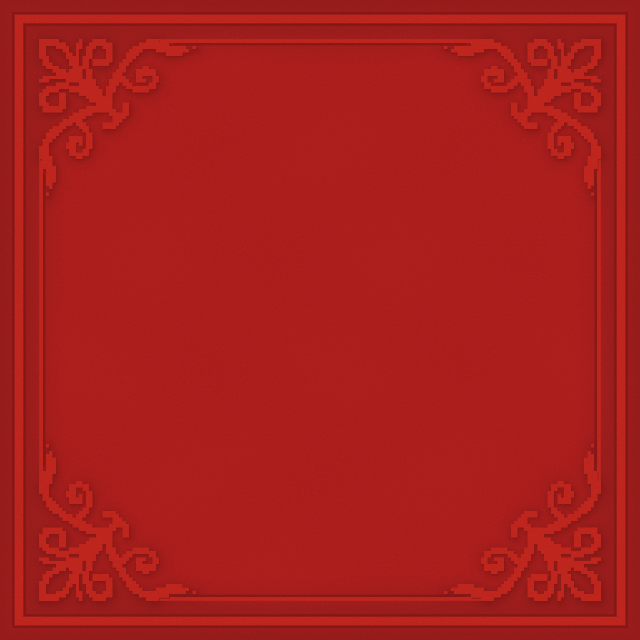
Write a WebGL 2 fragment shader that draws this background.

```glsl
#version 300 es
precision highp float;

uniform vec2 u_resolution;
out vec4 outColor;

#define UNITS 768.0
#define STITCH 4.0
#define INSET 47.0
#define GRAIN 0.045
#define SHADOW_REACH 6.0
#define FIELD vec3(0.672, 0.117, 0.112)
#define MARGIN vec3(0.622, 0.116, 0.110)
#define RAISED vec3(0.745, 0.148, 0.115)
#define GROOVE vec3(0.520, 0.090, 0.085)

vec2 hash2(vec2 p) {
    p = vec2(dot(p, vec2(127.1, 311.7)), dot(p, vec2(269.5, 183.3)));
    return fract(sin(p) * 43758.5);
}

// Distance to the nearest scattered point
float cellular(vec2 p) {
    vec2 cell = floor(p), f = fract(p);
    float nearest = 2.0;
    for (int j = -1; j <= 1; j++)
        for (int i = -1; i <= 1; i++) {
            vec2 o = vec2(i, j);
            nearest = min(nearest, length(o + hash2(cell + o) - f));
        }
    return nearest;
}

float segment(vec2 p, vec2 a, vec2 b) {
    vec2 d = b - a;
    return length(p - a - d * clamp(dot(p - a, d) / dot(d, d), 0.0, 1.0));
}

// Quadratic curve drawn as a few chords
float curve(vec2 p, vec2 a, vec2 b, vec2 c) {
    float dist = 1e4;
    vec2 last = a;
    for (int i = 1; i <= 6; i++) {
        float t = float(i) / 6.0;
        vec2 next = mix(mix(a, b, t), mix(b, c, t), t);
        dist = min(dist, segment(p, last, next));
        last = next;
    }
    return dist;
}

// Fold four sides and both diagonals: x runs along the side, y inward
vec2 foldCorner(vec2 p) {
    p = min(p, UNITS - p);
    return p.x > p.y ? p : p.yx;
}

float ornament(vec2 q) {
    if (q.x > 255.0 || q.y > 165.0) return 100.0;
    // Corner leaf, side sprout and diagonal stem
    float d = curve(q, vec2(50, 50), vec2(84, 45), vec2(92, 92)) - 4.2;
    d = min(d, curve(q, vec2(97, 51), vec2(88, 68), vec2(97, 90)) - 3.0);
    d = min(d, segment(q, vec2(88, 88), vec2(142, 142)) - 4.8);
    // Inner curl
    d = min(d, curve(q, vec2(124, 118), vec2(101, 96), vec2(105, 68)) - 4.0);
    d = min(d, curve(q, vec2(105, 68), vec2(106, 50), vec2(121, 51)) - 4.2);
    d = min(d, curve(q, vec2(121, 51), vec2(136, 54), vec2(131, 70)) - 4.5);
    d = min(d, curve(q, vec2(131, 70), vec2(126, 80), vec2(115, 75)) - 4.2);
    // Main stem and outer hook
    d = min(d, curve(q, vec2(128, 123), vec2(133, 102), vec2(143, 88)) - 5.5);
    d = min(d, curve(q, vec2(143, 88), vec2(158, 56), vec2(184, 51)) - 4.6);
    d = min(d, curve(q, vec2(146, 92), vec2(156, 110), vec2(174, 107)) - 4.2);
    d = min(d, curve(q, vec2(174, 107), vec2(188, 104), vec2(185, 91)) - 4.2);
    d = min(d, curve(q, vec2(185, 91), vec2(178, 80), vec2(166, 88)) - 4.0);
    d = min(d, curve(q, vec2(166, 88), vec2(164, 96), vec2(172, 97)) - 3.5);
    // Pointed end of the diagonal and tapering leaf
    d = min(d, curve(q, vec2(142, 142), vec2(153, 137), vec2(152, 127)) - 4.0);
    float taper = 6.0 * (1.0 - smoothstep(202.0, 238.0, q.x));
    return min(d, curve(q, vec2(184, 52), vec2(208, 67), vec2(234, 57)) - taper - 0.5);
}

// Ornament snapped to square stitches
float stitched(vec2 p) {
    vec2 q = foldCorner(p);
    q = (floor((q - INSET) / STITCH) + 0.5) * STITCH + INSET;
    return step(ornament(q), 0.0);
}

float band(float x, float lo, float hi, float aa) {
    return clamp((x - lo) / aa + 0.5, 0.0, 1.0) * clamp((hi - x) / aa + 0.5, 0.0, 1.0);
}

void main() {
    float pixel = UNITS / min(u_resolution.x, u_resolution.y);
    vec2 p = gl_FragCoord.xy / u_resolution * UNITS;
    vec2 q = foldCorner(p);
    float edge = q.y;
    // Ground with soft darker margins and corners
    float cornerDist = length(p / UNITS - 0.5);
    float inner = smoothstep(34.0, 80.0, edge) * (1.0 - smoothstep(0.44, 0.62, cornerDist));
    vec3 color = mix(MARGIN, FIELD, inner);
    color *= 1.0 - 0.05 * (1.0 - smoothstep(0.0, 18.0, edge));
    // Soft shadows beside frame and ornament
    float shadowDist = ornament(foldCorner(p + vec2(-1.5, 2.5)));
    color *= 1.0 - 0.13 * exp(-max(shadowDist, 0.0) / SHADOW_REACH);
    color *= 1.0 - 0.08 * exp(-abs(edge - 23.0) / 9.0);
    // Double frame
    color = mix(color, GROOVE, band(edge, 14.5, 31.0, pixel));
    color = mix(color, RAISED, band(edge, 17.5, 28.0, pixel));
    float along = smoothstep(206.0, 212.0, q.x);
    color = mix(color, GROOVE, 0.85 * along * band(edge, 51.0, 54.5, pixel));
    color = mix(color, RAISED, step(178.0, q.x) * band(edge, INSET, 51.5, pixel));
    // Antialiased stitches with a darker lower rim
    vec2 cover = vec2(0.0);
    for (int i = 0; i < 4; i++) {
        vec2 s = p + (vec2(i & 1, i >> 1) - 0.5) * 0.5 * pixel;
        cover += 0.25 * vec2(stitched(s), stitched(s + vec2(-1.0, 1.5)));
    }
    color = mix(color, GROOVE, 0.6 * cover.y * (1.0 - cover.x));
    color = mix(color, RAISED, cover.x);
    // Paper grain
    float grain = cellular(p / 3.0) - 0.5;
    float mottling = sin(p.x * 0.021 + sin(p.y * 0.017)) * sin(p.y * 0.024);
    outColor = vec4(color * (1.0 + GRAIN * grain + 0.006 * mottling), 1.0);
}
```
